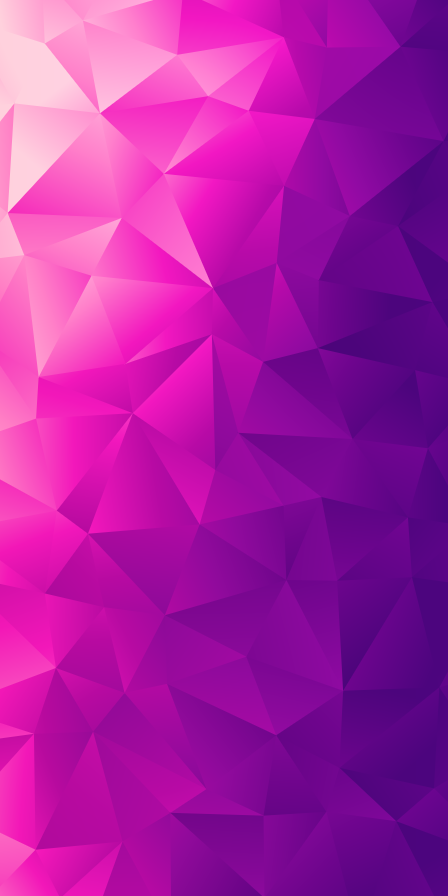
A WebGL 2 fragment shader for this background:

```glsl
#version 300 es
precision highp float;
// Low-poly backdrop: a jittered lattice is split into Delaunay-like triangles.
// A smooth tone field, pale pink at top left to deep violet at right, colours
// them; every facet adds its own brightness and linear sheen.

#define CELL vec2(0.17, 0.178)    // lattice spacing, in canvas widths
#define ORIGIN vec2(0.078, 0.125) // lattice anchor
#define JITTER 0.37               // vertex wander, in cells
#define FACET_VARIATION 0.17      // tone spread between facets
#define SHEEN 0.75                // tone slope inside a facet
#define FLATNESS 0.45             // 1 = constant base tone per facet

uniform vec2 u_resolution;
out vec4 outColor;

const vec3 RAMP[7] = vec3[7](
    vec3(0.30, 0.02, 0.46), vec3(0.43, 0.02, 0.53), vec3(0.57, 0.04, 0.61),
    vec3(0.72, 0.04, 0.65), vec3(0.95, 0.09, 0.76), vec3(1.00, 0.50, 0.82),
    vec3(1.00, 0.82, 0.92));

vec2 hash22(vec2 p) {
    vec3 q = fract(vec3(p.xyx) * vec3(0.1031, 0.1030, 0.0973));
    q += dot(q, q.yzx + 33.33);
    return fract((q.xx + q.yz) * q.zy);
}

float cross2(vec2 a, vec2 b) { return a.x * b.y - a.y * b.x; }

vec2 latticeVertex(vec2 id) {
    vec2 wander = (hash22(id + 71.0) - 0.5) * 2.0 * JITTER;
    return ORIGIN + (id + wander) * CELL;
}

// Signed distance to the line ab, positive on its left.
float edgeDistance(vec2 p, vec2 a, vec2 b) {
    return cross2(normalize(b - a), p - a);
}

vec3 ramp(float tone) {
    float x = clamp(tone, 0.0, 1.0) * 6.0;
    int i = min(int(x), 5);
    return mix(RAMP[i], RAMP[i + 1], x - float(i));
}

// Large-scale brightness: left-to-right fall, top glow, lower-left glow.
float toneField(vec2 p) {
    float depth = 1.0 - p.y * 0.5;
    float fall = mix(0.56, 0.03, p.x);
    float top = exp(-4.0 * depth * depth)
              * (1.0 - smoothstep(0.5, 1.1, p.x + 0.5 * depth));
    float corner = exp(-14.0 * dot(p, p));
    return fall + 0.45 * top + 0.2 * corner;
}

vec3 facetColor(vec2 p, vec2 center, vec2 seed) {
    vec2 h = hash22(seed);
    float angle = 6.28319 * h.y;
    vec2 slope = SHEEN * vec2(cos(angle), sin(angle));
    float tone = toneField(mix(p, center, FLATNESS));
    tone += (h.x - 0.5) * FACET_VARIATION + dot(slope, p - center);
    vec3 color = ramp(tone);
    color.b *= mix(0.94, 1.08, p.x); // cooler towards the right
    return color;
}

// Adds one counter-clockwise triangle, weighted by its pixel coverage.
void addFacet(inout vec4 sum, vec2 p, vec2 a, vec2 b, vec2 c, vec2 seed, float pixel) {
    float d = min(edgeDistance(p, a, b),
              min(edgeDistance(p, b, c), edgeDistance(p, c, a)));
    float coverage = clamp(0.5 + d / pixel, 0.0, 1.0);
    if (coverage > 0.0) {
        sum += coverage * vec4(facetColor(p, (a + b + c) / 3.0, seed), 1.0);
    }
}

// True when diagonal ac is the Delaunay choice: angles at b and d sum below pi.
bool splitsAlongAC(vec2 a, vec2 b, vec2 c, vec2 d) {
    return cross2(c - b, a - b) * dot(a - d, c - d)
         + dot(c - b, a - b) * cross2(a - d, c - d) >= 0.0;
}

void main() {
    vec2 p = gl_FragCoord.xy / u_resolution.x;
    float pixel = 1.0 / u_resolution.x;
    vec2 home = floor((p - ORIGIN) / CELL);
    vec4 sum = vec4(0.0);

    // Wandering vertices can push a facet into a neighbouring cell.
    for (int j = -1; j <= 1; j++) {
        for (int i = -1; i <= 1; i++) {
            vec2 id = home + vec2(i, j);
            vec2 a = latticeVertex(id);
            vec2 b = latticeVertex(id + vec2(1, 0));
            vec2 c = latticeVertex(id + vec2(1, 1));
            vec2 d = latticeVertex(id + vec2(0, 1));
            vec2 seed = id + 131.0;
            if (splitsAlongAC(a, b, c, d)) {
                addFacet(sum, p, a, b, c, seed, pixel);
                addFacet(sum, p, a, c, d, seed + 57.0, pixel);
            } else {
                addFacet(sum, p, a, b, d, seed, pixel);
                addFacet(sum, p, b, c, d, seed + 57.0, pixel);
            }
        }
    }
    vec3 color = sum.a > 0.0 ? sum.rgb / sum.a : ramp(toneField(p));
    outColor = vec4(color, 1.0);
}
```
